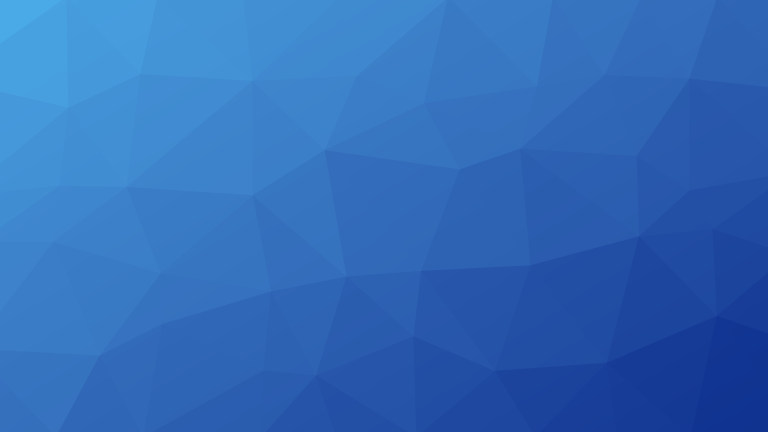
Reproduce this background procedurally as a Shadertoy shader.

```glsl
// Low-poly field of blue triangles, light at the upper left, deep at the lower right.
#define CANVAS_H 432.0
#define CELL vec2(92.0, 88.0)
#define START vec2(62.0, -3.0)
#define LIGHT vec3(0.29, 0.67, 0.91)
#define DARK vec3(0.04, 0.17, 0.545)
#define RED_BOW 0.13
#define FACET 0.8
#define VARIATION 0.035
#define ROWS 5
#define LAST_COLUMN 7

// Sway of each mesh row: amplitude, frequency, centre
const vec3 broadX[6] = vec3[6](
    vec3(20, .35, 5.6), vec3(10, .8, 3.3), vec3(15, .8, 4.7),
    vec3(8, 0, 0), vec3(-25, .75, 4.4), vec3(0));
const vec3 fineX[6] = vec3[6](
    vec3(12, 1.2, 0), vec3(15, 2.4, 0), vec3(17, 2.9, 4),
    vec3(-17, 1.6, 4), vec3(13, 2.9, 0), vec3(16, 2, 5.3));
const vec3 broadY[6] = vec3[6](
    vec3(0), vec3(13, 1.45, -.15), vec3(-20, .75, 4.7),
    vec3(25, .75, 2.6), vec3(14, .6, 3.5), vec3(0));
const vec3 fineY[6] = vec3[6](
    vec3(0), vec3(10, 2.9, 0), vec3(-17, 2.5, 3),
    vec3(-10, 1.9, 0), vec3(-26, 2.1, 4), vec3(0));

float wave(vec3 w, float x) {
    return w.x * cos(w.y * (x - w.z));
}

// Mesh corner at a column and row, rows counted from the top
vec2 corner(int column, int row) {
    float c = float(column);
    vec2 sway = vec2(wave(broadX[row], c) + wave(fineX[row], c),
                     wave(broadY[row], c) + wave(fineY[row], c));
    return START + CELL * vec2(c, float(row)) + sway;
}

float hash(vec2 p) {
    return fract(sin(dot(p, vec2(12.99, 78.23))) * 43758.5);
}

float depthAt(vec2 p, vec2 size) {
    return dot(p / size, vec2(0.52, 0.48));
}

vec3 shade(float t) {
    t = clamp(t, 0.0, 1.0);
    return mix(LIGHT, DARK, t) + vec3(RED_BOW * t * (1.0 - t), 0.0, 0.0);
}

float cross2(vec2 a, vec2 b) {
    return a.x * b.y - a.y * b.x;
}

// Distance inside the line from a to b, for the given winding
float inside(vec2 p, vec2 a, vec2 b, float winding) {
    return winding * cross2(normalize(b - a), p - a);
}

// Adds one facet: rgb is weighted colour, a is coverage
void addFacet(inout vec4 sum, vec2 p, vec2 a, vec2 b, vec2 c, vec2 size, float pixel) {
    float winding = sign(cross2(b - a, c - a));
    float d = min(inside(p, a, b, winding),
              min(inside(p, b, c, winding), inside(p, c, a, winding)));
    float cover = clamp(0.5 + d / pixel, 0.0, 1.0);
    vec2 middle = (a + b + c) / 3.0;
    float t = mix(depthAt(p, size), depthAt(middle, size), FACET);
    t += VARIATION * (hash(floor(middle)) - 0.5);
    sum += vec4(shade(t), 1.0) * cover;
}

void mainImage(out vec4 fragColor, in vec2 fragCoord) {
    float pixel = CANVAS_H / iResolution.y;
    vec2 size = iResolution.xy * pixel;
    vec2 p = vec2(fragCoord.x, iResolution.y - fragCoord.y) * pixel;

    // Smooth base under any thin gap
    vec4 sum = vec4(shade(depthAt(p, size)), 1.0) * 0.001;

    for (int row = 0; row < ROWS; row++) {
        for (int column = -1; column <= LAST_COLUMN; column++) {
            vec2 centre = START + CELL * (vec2(column, row) + 0.5);
            if (any(greaterThan(abs(p - centre), CELL * 1.1))) continue;

            vec2 a = corner(column, row);
            vec2 b = corner(column + 1, row);
            vec2 c = corner(column + 1, row + 1);
            vec2 d = corner(column, row + 1);

            // Split the cell along its shorter diagonal
            if (distance(a, c) < distance(b, d)) {
                addFacet(sum, p, a, b, c, size, pixel);
                addFacet(sum, p, a, c, d, size, pixel);
            } else {
                addFacet(sum, p, a, b, d, size, pixel);
                addFacet(sum, p, b, c, d, size, pixel);
            }
        }
    }
    fragColor = vec4(sum.rgb / sum.a, 1.0);
}
```
